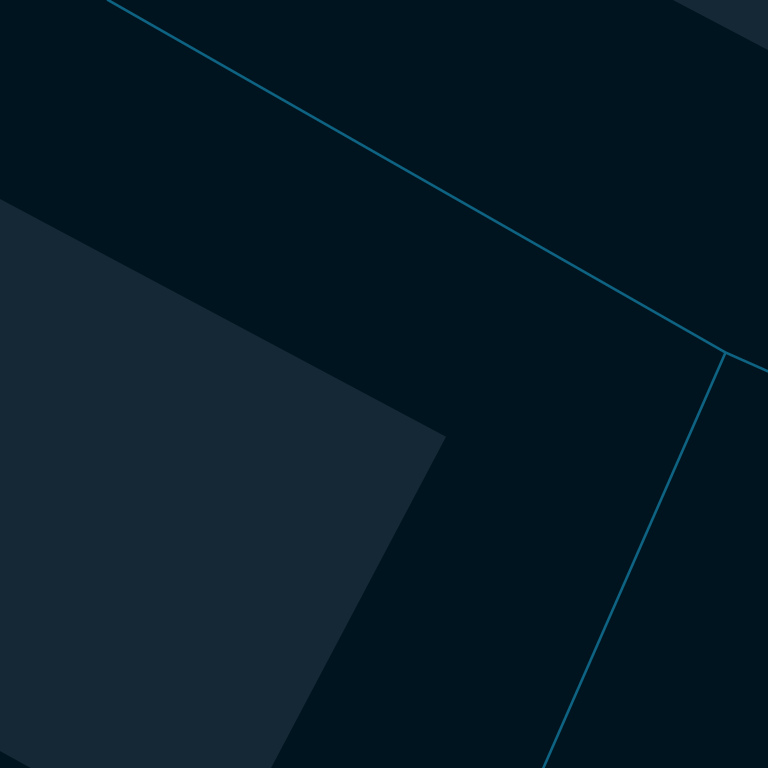
A WebGL 1 fragment shader for this background:

```glsl
precision highp float;
// Dark navy backdrop with two slanted slate panels and thin teal lines
// that meet in one node. Panels are intersections of half-planes and the
// lines are segment distances, all antialiased in canvas units.

uniform vec2 u_resolution;

const vec3 NAVY = vec3(0.0, 0.079, 0.120);
const vec3 SLATE = vec3(0.078, 0.161, 0.208);
const vec3 TEAL = vec3(0.055, 0.385, 0.510);
const float LINE_HALF_WIDTH = 0.0017;

// Signed distance to the line a-b, positive on its left side
float leftOf(vec2 p, vec2 a, vec2 b) {
  vec2 dir = normalize(b - a);
  vec2 rel = p - a;
  return dir.x * rel.y - dir.y * rel.x;
}

// Distance to the segment a-b
float segmentDistance(vec2 p, vec2 a, vec2 b) {
  vec2 rel = p - a;
  vec2 span = b - a;
  float t = clamp(dot(rel, span) / dot(span, span), 0.0, 1.0);
  return length(rel - span * t);
}

// Coverage of a shape from its inside-positive distance
float coverage(float inside, float pixel) {
  return clamp(inside / pixel + 0.5, 0.0, 1.0);
}

void main() {
  vec2 p = gl_FragCoord.xy / u_resolution;
  float pixel = 1.0 / min(u_resolution.x, u_resolution.y);

  // Large panel, open towards the left border
  vec2 corner = vec2(0.5807, 0.4313);
  float panel = leftOf(p, corner, vec2(0.0, 0.7409));
  panel = min(panel, leftOf(p, vec2(0.3529, 0.0), corner));
  panel = min(panel, leftOf(p, vec2(0.0, 0.0221), vec2(0.040, 0.0)));

  // Small panel in the upper right
  float wedge = leftOf(p, vec2(0.8763, 1.0), vec2(1.0, 0.9349));

  // Three lines leaving the node
  vec2 node = vec2(0.9447, 0.5410);
  float line = segmentDistance(p, node, vec2(0.1406, 1.0));
  line = min(line, segmentDistance(p, node, vec2(1.0, 0.5165)));
  line = min(line, segmentDistance(p, node, vec2(0.7075, 0.0)));

  vec3 color = mix(NAVY, SLATE, coverage(max(panel, wedge), pixel));
  color = mix(color, TEAL, coverage(LINE_HALF_WIDTH - line, pixel));
  gl_FragColor = vec4(color, 1.0);
}
```
